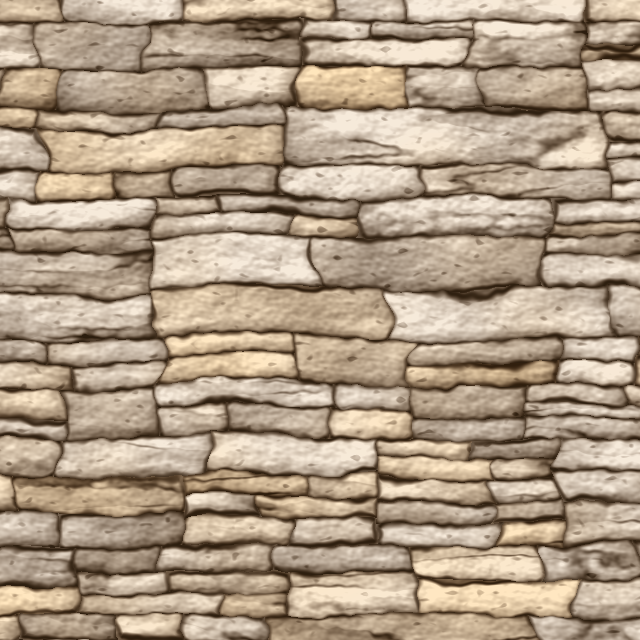
A Shadertoy shader for this texture:

```glsl
// Dry-stacked ledge stone wall: jittered bands are split recursively into long
// flat blocks, each with ragged edges, a thin shadowed joint, chiselled relief
// from gradient noise, broken bedding ledges and its own warm tint.

vec2 hash2(vec2 p) {
    p = vec2(dot(p, vec2(127.1, 311.7)), dot(p, vec2(269.5, 183.3)));
    return fract(sin(p) * 43758.545);
}

float gradientNoise(vec2 p) {
    vec2 i = floor(p), f = fract(p);
    vec2 u = f * f * f * (f * (f * 6.0 - 15.0) + 10.0);
    vec2 o = vec2(1.0, 0.0);
    float a = dot(hash2(i) * 2.0 - 1.0, f);
    float b = dot(hash2(i + o.xy) * 2.0 - 1.0, f - o.xy);
    float c = dot(hash2(i + o.yx) * 2.0 - 1.0, f - o.yx);
    float d = dot(hash2(i + 1.0) * 2.0 - 1.0, f - 1.0);
    return mix(mix(a, b, u.x), mix(c, d, u.x), u.y);
}

// Rough stone height, stretched along the bedding direction
float reliefHeight(vec2 p) {
    float sum = 0.0, amp = 1.0;
    p *= vec2(10.0, 17.0);
    for (int i = 0; i < 4; i++) {
        sum += amp * gradientNoise(p);
        p = mat2(0.98, 0.2, -0.2, 0.98) * p * 2.03 + 7.3;
        amp *= 0.54;
    }
    return sum;
}

float bandEdge(float band) {
    return (band + 0.6 * (hash2(vec2(band, 4.7)).x - 0.5)) / 6.0;
}

// Finds the block holding p: its corners and a per-block seed
void findStone(vec2 p, out vec2 lo, out vec2 hi, out vec2 seed) {
    float band = floor(p.y * 6.0);
    if (p.y < bandEdge(band)) band -= 1.0;
    else if (p.y > bandEdge(band + 1.0)) band += 1.0;

    float shift = 0.35 * hash2(vec2(band, 9.1)).y;
    lo = vec2(-0.1 - shift, bandEdge(band));
    hi = vec2(1.45 - shift, bandEdge(band + 1.0));
    float id = 1.0;
    for (int i = 0; i < 9; i++) {
        vec2 size = hi - lo;
        vec2 r = hash2(vec2(id, band + 2.3));
        float cut = mix(0.3, 0.7, hash2(vec2(band + 5.9, id)).x);
        float side = 0.0;
        if (size.x > 0.25 && size.x > size.y * mix(3.5, 8.0, r.x)) {
            float x = lo.x + size.x * cut;
            side = step(x, p.x);
            if (side > 0.5) lo.x = x; else hi.x = x;
        } else if (size.y > mix(0.045, 0.11, r.y)) {
            float y = lo.y + size.y * cut;
            side = step(y, p.y);
            if (side > 0.5) lo.y = y; else hi.y = y;
        } else break;
        id = id * 2.0 + side;
    }
    seed = hash2(vec2(id * 1.37, band + 8.2));
}

void mainImage(out vec4 fragColor, in vec2 fragCoord) {
    vec2 uv = fragCoord / iResolution.xy;

    // Uneven joints: slow sag plus small chips
    vec2 p = uv;
    p.y += 0.024 * gradientNoise(uv * vec2(3.5, 4.0) + 3.1)
         + 0.010 * gradientNoise(uv * vec2(13.0, 20.0))
         + 0.005 * gradientNoise(uv * 48.0);
    p.x += 0.040 * gradientNoise(uv * vec2(5.0, 13.0) + 17.0)
         + 0.009 * gradientNoise(uv * 38.0 + 5.0);

    vec2 lo, hi, seed;
    findStone(p, lo, hi, seed);
    vec2 stoneUv = uv + seed * 37.0;
    vec2 halfSize = 0.5 * (hi - lo);

    // Depth inside the rounded block, with some ragged wider gaps
    float radius = min(halfSize.y * 0.6, 0.003 + 0.012 * seed.y);
    vec2 q = abs(p - 0.5 * (lo + hi)) - halfSize + radius;
    float inside = radius - length(max(q, 0.0)) - min(max(q.x, q.y), 0.0);
    inside -= 0.026 * max(gradientNoise(stoneUv * vec2(6.0, 16.0)) - 0.12, 0.0);
    inside -= 0.006 * gradientNoise(stoneUv * vec2(30.0, 36.0)) - 0.0002;

    // Face tone: per-stone level, broad stains, light from the upper left
    float slope = reliefHeight(stoneUv) - reliefHeight(stoneUv + vec2(-0.003, 0.004));
    float tone = 0.67 + 0.32 * sqrt(seed.x);
    tone += 0.34 * gradientNoise(stoneUv * vec2(6.0, 13.0));
    tone += 0.85 * slope + 0.13 * gradientNoise(stoneUv * vec2(110.0, 140.0));

    // Dark pits and broken bedding ledges
    float pit = gradientNoise(stoneUv * vec2(50.0, 85.0) + 2.0);
    tone -= 0.30 * smoothstep(0.28, 0.5, pit);
    float layered = smoothstep(0.35, 0.65, fract(seed.x * 7.0 + seed.y * 3.0));
    float seam = gradientNoise(stoneUv * vec2(4.0, 26.0))
               + 0.12 * gradientNoise(stoneUv * 45.0);
    float broken = smoothstep(-0.05, 0.2, gradientNoise(stoneUv * vec2(8.0, 14.0) + 4.0));
    float ledge = smoothstep(-0.02, 0.03, seam) - 0.5;
    tone += layered * (0.14 * ledge - 0.5 * broken * smoothstep(0.09, 0.0, abs(seam)));

    // Bright upper lip, shaded underside and right end
    tone += 0.07 * smoothstep(0.018, 0.004, hi.y - p.y);
    tone -= 0.24 * smoothstep(0.022, 0.0, p.y - lo.y);
    tone -= 0.15 * smoothstep(0.030, 0.0, hi.x - p.x);

    // Thin joints: dark along the bed, paler at the ends, brown where recessed
    float upright = smoothstep(-0.003, 0.003, q.x - q.y);
    float fade = smoothstep(0.0, 0.4, gradientNoise(uv * vec2(9.0, 18.0) + 31.0));
    float jointTone = 0.02 + 0.22 * upright + 0.28 * fade;
    float face = smoothstep(-0.0015, 0.0062, inside);
    float recess = smoothstep(-0.002, -0.007, inside);
    tone *= mix(jointTone, 1.0, face);
    tone = mix(tone, 0.42 + 0.6 * slope, recess * 0.85);
    tone *= mix(0.88, 1.0, smoothstep(0.0, 0.016, inside));
    tone = clamp(tone, 0.0, 1.06);

    // Umber to cream ramp, then a gentle ochre or neutral tint
    vec3 color = mix(vec3(0.17, 0.115, 0.055), vec3(0.925, 0.875, 0.81),
                     pow(vec3(tone), vec3(1.0, 1.07, 1.11)));
    float warmth = 0.9 * pow(fract(seed.y * 5.0 + seed.x), 2.5)
                 + 0.6 * gradientNoise(stoneUv * 5.0);
    color *= mix(vec3(0.995, 0.993, 0.995), vec3(1.04, 0.975, 0.85), clamp(warmth, 0.0, 1.0));
    fragColor = vec4(color, 1.0);
}
```
